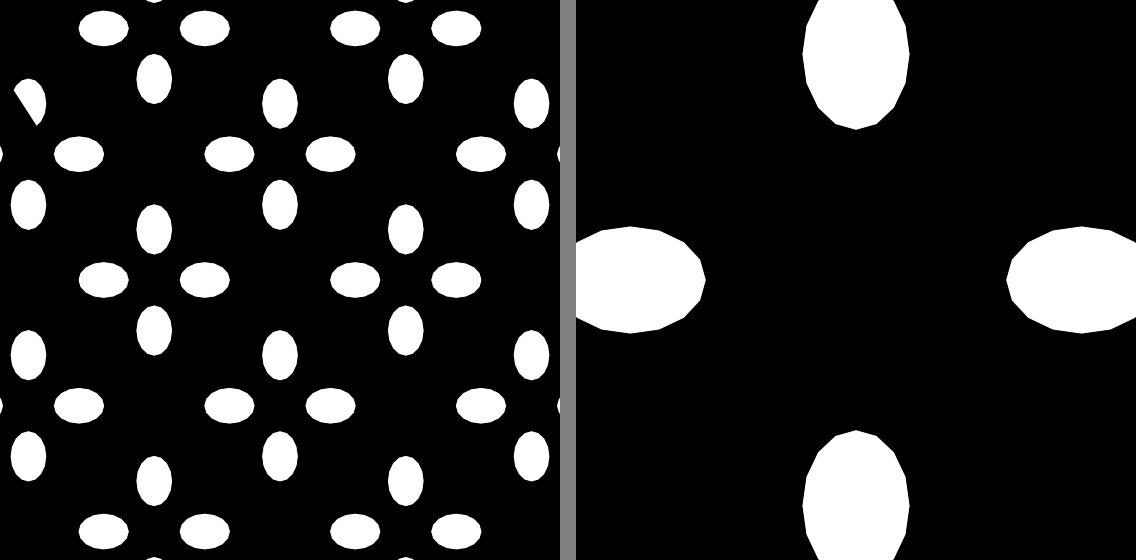
Left: the whole. Right: its middle third, enlarged.
Give the GLSL for this pattern, as a Shadertoy shader.

```glsl
// Staggered white four-petal flowers on black, petals faceted, one petal chipped.

const float HALF_PITCH = 0.2246;               // half the distance between flowers in a row
const float PETAL_OFFSET = 0.0903;             // flower centre to petal centre
const vec2 PETAL_RADII = vec2(0.0319, 0.0449); // across and along the petal
const float PETAL_SIDES = 16.0;
const vec2 CHIPPED_CELL = vec2(-2.0, 1.0);     // flower whose top petal is chipped
const vec2 CHIP_NORMAL = vec2(0.840, 0.543);
const float CHIP_DEPTH = 0.0092;               // petal centre to the cut
const vec3 GROUND = vec3(0.0);
const vec3 PETAL = vec3(1.0);

// Nearest lattice point whose integer coordinates have an odd sum
vec2 staggeredCell(vec2 q) {
    vec2 diagonal = 2.0 * floor(vec2(q.x + q.y, q.x - q.y) * 0.5) + 1.0;
    return 0.5 * vec2(diagonal.x + diagonal.y, diagonal.x - diagonal.y);
}

// Signed distance to the edge lines of a polygon inscribed in an ellipse
float facetedEllipse(vec2 p, vec2 radii, float sides) {
    vec2 k = p / radii;
    float sector = 6.2831853 / sides;
    float facet = (floor(atan(k.y, k.x) / sector) + 0.5) * sector;
    vec2 normal = vec2(cos(facet), sin(facet));
    return (dot(k, normal) - cos(0.5 * sector)) / length(normal / radii);
}

// Four petals folded into one by symmetry
float flower(vec2 p, float offset, vec2 radii, float sides) {
    vec2 a = abs(p);
    vec2 folded = vec2(min(a.x, a.y), max(a.x, a.y) - offset);
    return facetedEllipse(folded, radii, sides);
}

// Positive on the side that is cut away
float chip(vec2 p, vec2 normal, float depth) {
    return -dot(p, normal) - depth;
}

void mainImage(out vec4 fragColor, in vec2 fragCoord) {
    vec2 p = fragCoord / iResolution.y - 0.5;
    float pixel = 1.0 / iResolution.y;

    // Position within the nearest flower
    vec2 cell = staggeredCell(p / HALF_PITCH);
    vec2 local = p - cell * HALF_PITCH;
    float d = flower(local, PETAL_OFFSET, PETAL_RADII, PETAL_SIDES);

    // Straight cut through a single top petal
    bool topPetal = local.y > abs(local.x);
    if (topPetal && distance(cell, CHIPPED_CELL) < 0.5) {
        vec2 fromPetal = local - vec2(0.0, PETAL_OFFSET);
        d = max(d, chip(fromPetal, CHIP_NORMAL, CHIP_DEPTH));
    }

    float coverage = 1.0 - smoothstep(-0.6 * pixel, 0.6 * pixel, d);
    fragColor = vec4(mix(GROUND, PETAL, coverage), 1.0);
}
```
